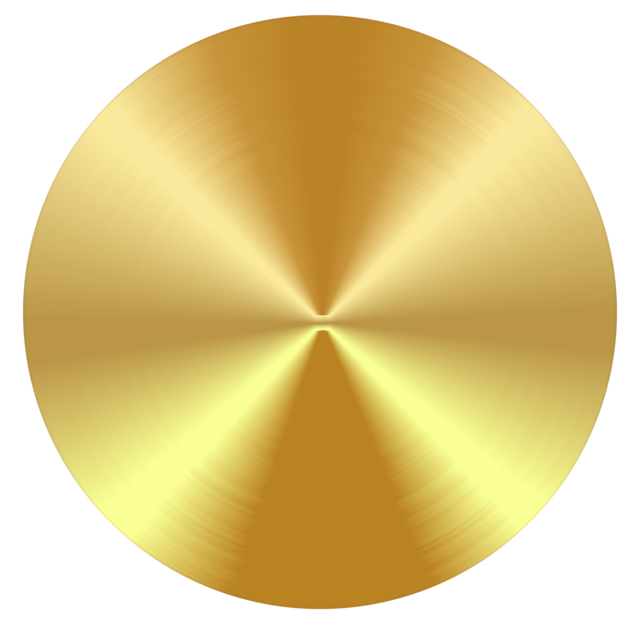
Give the GLSL for this background, as a WebGL 1 fragment shader.

```glsl
precision highp float;
// Brushed gold disc with conical metallic reflections on a white ground.
uniform vec2 u_resolution;

float hash(float n) {
  return fract(sin(n * 12.9898) * 43758.547);
}

float noise(float x) {
  float i = floor(x);
  return mix(hash(i), hash(i + 1.0), smoothstep(0.0, 1.0, x - i));
}

// Linear ramp from 0 to 1 between two angles in degrees.
float ramp(float from, float to, float angle) {
  return clamp((angle - from) / (to - from), 0.0, 1.0);
}

// Colour of the reflection, counter-clockwise from the right.
vec3 reflection(float angle) {
  vec3 bronze = vec3(0.735, 0.59, 0.28);
  vec3 cream = vec3(0.98, 0.915, 0.61);
  vec3 ochre = vec3(0.785, 0.585, 0.235);
  vec3 amber = vec3(0.735, 0.515, 0.155);
  vec3 lemon = vec3(0.975, 1.0, 0.58);
  vec3 umber = vec3(0.73, 0.515, 0.13);

  // Upper half: cream highlights around the amber wedge
  vec3 color = mix(bronze, cream, ramp(3.0, 42.0, angle));
  color = mix(color, ochre, ramp(47.0, 68.0, angle));
  color = mix(color, amber, ramp(68.0, 83.0, angle));
  color = mix(color, ochre, ramp(96.0, 112.0, angle));
  color = mix(color, cream, ramp(112.0, 134.0, angle));
  color = mix(color, bronze, ramp(139.0, 179.0, angle));

  // Lower half: lemon highlights around the umber wedge
  color = mix(color, lemon, ramp(188.0, 220.0, angle));
  color = mix(color, umber, ramp(228.0, 251.0, angle));
  color = mix(color, lemon, ramp(293.0, 314.0, angle));
  return mix(color, bronze, ramp(321.0, 354.0, angle));
}

void main() {
  vec2 uv = gl_FragCoord.xy / u_resolution;
  float pixel = 1.0 / min(u_resolution.x, u_resolution.y);

  // Cone with a small flattened slot at its apex
  vec2 p = uv - vec2(0.504, 0.4955);
  float radius = length(p);
  float slot = 0.0118;
  float side = p.x < 0.0 ? -1.0 : 1.0;
  vec2 flattened = vec2(side * max(abs(p.x), slot), p.y);
  vec2 ray = mix(flattened, p, smoothstep(slot - pixel, slot + pixel, abs(p.y)));
  float angle = mod(degrees(atan(ray.y, ray.x)), 360.0);

  // Concentric brush marks shift the reflections slightly
  float grain = noise(radius * 240.0 + side * 37.0) + 0.6 * noise(radius * 95.0 + 11.0) - 0.8;
  angle += grain * 2.2 * smoothstep(0.08, 0.35, radius) * abs(p.y) / max(radius, 0.001);
  vec3 gold = reflection(angle);

  // Round outline with a faintly darker rim
  float edge = length(uv - vec2(0.5, 0.5124)) - 0.464;
  gold *= 1.0 - 0.08 * smoothstep(-0.004, 0.0, edge);
  float mask = 1.0 - smoothstep(-pixel, pixel, edge);
  gl_FragColor = vec4(mix(vec3(1.0), gold, mask), 1.0);
}
```
